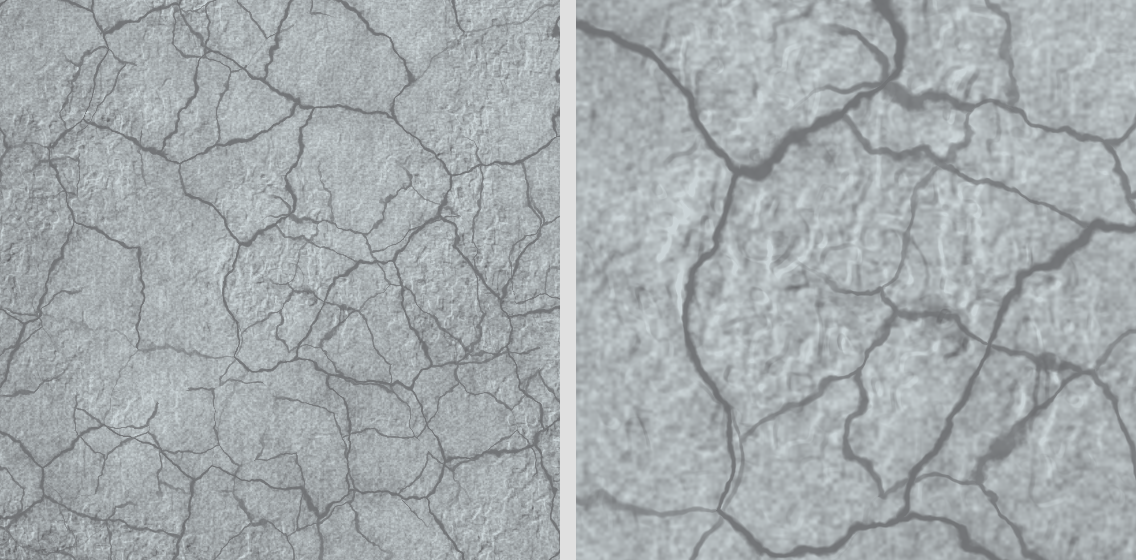
Left: the whole. Right: its middle third, enlarged.
Write a three.js fragment shader that draws this texture.

```glsl
varying vec2 vUv;

const vec3 SHADOW = vec3(0.46, 0.47, 0.48);
const vec3 PALE = vec3(0.73, 0.76, 0.77);

float hash(vec2 p) {
  return fract(sin(dot(p, vec2(127.1, 311.7))) * 43758.55);
}

vec2 hash2(vec2 p) {
  return vec2(hash(p), hash(p + vec2(37.3, 17.9)));
}

float noise(vec2 p) {
  vec2 i = floor(p);
  vec2 f = fract(p);
  f = f * f * (3.0 - 2.0 * f);
  float low = mix(hash(i), hash(i + vec2(1.0, 0.0)), f.x);
  float high = mix(hash(i + vec2(0.0, 1.0)), hash(i + vec2(1.0)), f.x);
  return mix(low, high, f.y);
}

float fbm(vec2 p) {
  float sum = 0.0;
  float gain = 0.533;
  for (int i = 0; i < 4; i++) {
    sum += gain * noise(p);
    p = mat2(1.6, 1.2, -1.2, 1.6) * p + 7.3;
    gain *= 0.5;
  }
  return sum;
}

vec2 wobble(vec2 p, float frequency, float amount) {
  vec2 q = p * frequency;
  return amount * (vec2(fbm(q), fbm(q + 51.7)) - 0.5);
}

// Voronoi borders, some of them dropped: x = crack core, y = soft halo
vec2 cracks(vec2 p, float scale, float halfWidth, float keep) {
  vec2 q = p * scale;
  vec2 cell = floor(q);
  vec2 nearId = cell;
  vec2 nearOffset = vec2(0.0);
  float nearest = 9.0;
  for (int y = -1; y <= 1; y++) {
    for (int x = -1; x <= 1; x++) {
      vec2 id = cell + vec2(x, y);
      vec2 offset = id + hash2(id) - q;
      float d = dot(offset, offset);
      if (d < nearest) {
        nearest = d;
        nearId = id;
        nearOffset = offset;
      }
    }
  }

  vec2 crack = vec2(0.0);
  float widthNoise = 0.5 + noise(p * 40.0);
  for (int y = -2; y <= 2; y++) {
    for (int x = -2; x <= 2; x++) {
      vec2 id = nearId + vec2(x, y);
      vec2 offset = id + hash2(id) - q;
      vec2 across = offset - nearOffset;
      if (dot(across, across) > 0.0001) {
        float d = dot(0.5 * (nearOffset + offset), normalize(across)) / scale;
        float edge = hash(nearId + id + 0.5);
        float strength = smoothstep(1.0 - keep, 1.35 - keep, edge);
        float w = halfWidth * widthNoise * mix(0.6, 1.1, strength);
        float core = 1.0 - smoothstep(0.4 * w, 1.6 * w, d);
        float halo = exp(-d / (3.0 * halfWidth));
        crack = max(crack, vec2(core, halo) * strength);
      }
    }
  }
  return crack;
}

// Plaster height: upright flakes and small pits
float plaster(vec2 p) {
  vec2 q = p + wobble(p, 30.0, 0.02);
  float flakes = smoothstep(0.45, 0.68, noise(q * vec2(90.0, 52.0)));
  float pits = smoothstep(0.55, 0.75, noise(q * vec2(125.0, 100.0) + 9.0));
  return flakes - 0.8 * pits + 0.7 * noise(q * 190.0);
}

float relief(vec2 p, vec2 lightStep) {
  return plaster(p + lightStep) - plaster(p - lightStep);
}

void main() {
  vec2 p = vUv;

  // Surface tone, with rough pitted patches among smoother ones
  float roughness = smoothstep(0.4, 0.66, fbm(p * 6.0 + 21.0));
  float pitting = smoothstep(0.58, 0.72, fbm(p * vec2(62.0, 80.0) + 5.0));
  float tone = 0.74;
  tone += 0.55 * (fbm(p * 3.5 + 4.0) - 0.5);
  tone += 0.4 * (fbm(p * vec2(38.0, 28.0)) - 0.5);
  tone -= mix(0.17, 0.4, roughness) * relief(p, vec2(-0.0013, 0.0011));
  tone -= 0.3 * roughness * pitting;
  tone += 0.38 * (noise(p * 250.0) - 0.5);
  tone += 0.32 * (noise(p * 410.0 + 13.0) - 0.5);

  // Jagged main cracks and a finer network in patches
  vec2 bent = p + wobble(p, 4.0, 0.15) + wobble(p, 22.0, 0.032);
  bent += wobble(p, 75.0, 0.009);
  vec2 broad = cracks(bent + 3.1, 5.2, 0.0026, 1.08);
  vec2 fine = cracks(bent + 8.6, 9.0, 0.0018, 0.88);
  fine *= smoothstep(0.43, 0.53, fbm(p * 3.6 + 63.0));

  float halo = max(broad.y, 0.6 * fine.y);
  float core = max(0.88 * broad.x, 0.75 * fine.x);
  tone -= 0.24 * halo;
  tone = mix(tone, -0.12, core);

  gl_FragColor = vec4(mix(SHADOW, PALE, clamp(tone, -0.35, 1.25)), 1.0);
}
```
